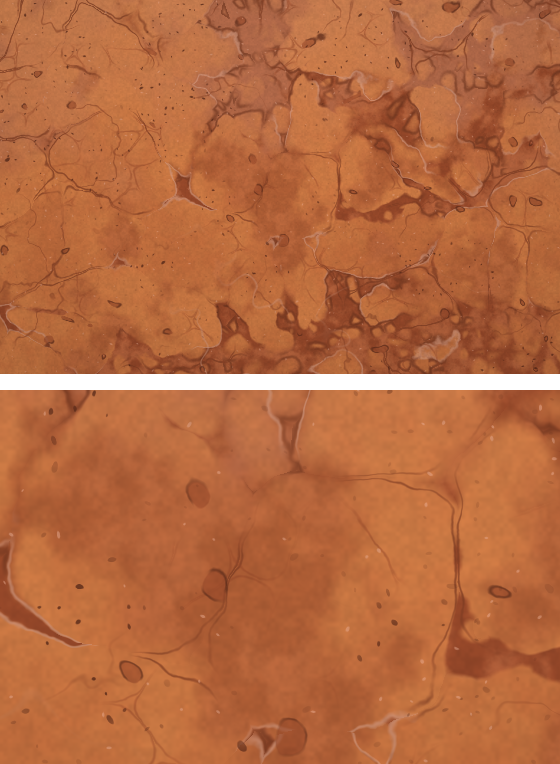
Top: the whole. Bottom: its middle third, enlarged.
Reproduce this texture procedurally as a WebGL 2 fragment shader.

```glsl
#version 300 es
precision highp float;
// Red nodular marble: ragged orange nodules and pebbles in a rust matrix, with creases, veins and specks.

uniform vec2 u_resolution;
out vec4 outColor;

const vec3 ORANGE = vec3(0.785, 0.470, 0.262);
const vec3 AMBER  = vec3(0.715, 0.400, 0.222);
const vec3 PINK   = vec3(0.785, 0.505, 0.340);
const vec3 CLAY   = vec3(0.665, 0.360, 0.220);
const vec3 ROSE   = vec3(0.670, 0.395, 0.275);
const vec3 RUST   = vec3(0.565, 0.270, 0.155);
const vec3 UMBER  = vec3(0.310, 0.140, 0.085);
const vec3 MAUVE  = vec3(0.790, 0.580, 0.490);
const float NODULE_SCALE = 4.8;   // cells per canvas height
const float PEBBLE_SCALE = 12.0;
const float GRAVEL_SCALE = 30.0;
const float CORNER_ROUNDING = 18.0;
const float WARP = 0.20;
const float RAGGEDNESS = 0.040;
const float GRAIN = 0.17;

vec2 hash2(vec2 p) {
  vec3 q = fract(p.xyx * vec3(0.1031, 0.1030, 0.0973));
  q += dot(q, q.yzx + 33.33);
  return fract((q.xx + q.yz) * q.zy);
}

float noise(vec2 p) {
  vec2 i = floor(p), f = fract(p);
  f = f * f * (3.0 - 2.0 * f);
  return mix(mix(hash2(i).x, hash2(i + vec2(1, 0)).x, f.x),
             mix(hash2(i + vec2(0, 1)).x, hash2(i + vec2(1, 1)).x, f.x), f.y);
}

float fbm(vec2 p) {
  float sum = 0.0, amp = 0.52;
  for (int i = 0; i < 5; i++) {
    sum += amp * noise(p);
    p = mat2(1.6, 1.2, -1.2, 1.6) * p + 17.3;
    amp *= 0.5;
  }
  return sum;
}

// Voronoi cell: x = rounded distance to the border in canvas units, y = cell random value
vec2 cell(vec2 p, float scale) {
  p = p * scale + 40.0;
  vec2 home = floor(p), nearId = home, nearest = vec2(0);
  float best = 9.0;
  for (int k = 0; k < 9; k++) {
    vec2 id = home + vec2(k % 3 - 1, k / 3 - 1);
    vec2 r = id + hash2(id) - p;
    if (dot(r, r) < best) { best = dot(r, r); nearest = r; nearId = id; }
  }
  float sum = 0.0;
  for (int k = 0; k < 25; k++) {
    vec2 id = nearId + vec2(k % 5 - 2, k / 5 - 2);
    if (id == nearId) continue;
    vec2 r = id + hash2(id) - p;
    sum += exp2(-CORNER_ROUNDING * dot(0.5 * (r + nearest), normalize(r - nearest)));
  }
  return vec2(-log2(sum) / CORNER_ROUNDING / scale, hash2(nearId + 71.0).x);
}

// Scattered ellipses: signed distance in canvas units, positive inside
float spots(vec2 p, float scale, float density, float stretch) {
  p *= scale;
  vec2 id = floor(p), rnd = hash2(id + scale), pick = hash2(id + 9.0 + scale);
  vec2 q = fract(p) - 0.5 - (rnd - 0.5) * 0.4;
  float a = 6.283 * pick.y;
  q = mat2(cos(a), -sin(a), sin(a), cos(a)) * q;
  float d = mix(0.09, 0.25, rnd.x * rnd.y) - length(q * vec2(1.0, stretch));
  return (pick.x < density ? d : -1.0) / scale;
}

float line(float d, float width) { return 1.0 - smoothstep(0.0, width, abs(d)); }

void main() {
  float px = 1.0 / u_resolution.y;
  vec2 p = gl_FragCoord.xy * px;
  vec2 uv = gl_FragCoord.xy / u_resolution;
  vec2 fine = p + 0.012 * (vec2(fbm(p * 28.0), fbm(p * 28.0 + 53.0)) - 0.5);
  vec2 w = fine + WARP * (vec2(fbm(p * 3.4), fbm(p * 3.4 + 31.0)) - 0.5);
  float cloud = fbm(p * 6.0 + 13.0), mottle = fbm(p * 36.0);

  // Nodules, pebbles and gravel as one signed field
  float spread = smoothstep(0.34, 0.64, fbm(p * 3.1 + 7.0));
  vec2 nodule = cell(w, NODULE_SCALE);
  vec2 pebble = cell(fine + 0.3 * (w - fine) + 3.7, PEBBLE_SCALE);
  vec2 gravel = cell(fine + 8.1, GRAVEL_SCALE);
  float rough = RAGGEDNESS * (fbm(p * 13.0 + 77.0) - 0.5);
  float big = nodule.x + rough - mix(-0.014, 0.046, spread);
  float mid = pebble.x + 0.3 * rough - 0.006 - 0.014 * fract(pebble.y * 7.0) - step(pebble.y, 0.45);
  float tiny = gravel.x - 0.003 - 0.006 * fract(gravel.y * 7.0) - step(gravel.y, 0.64);
  float stone = max(big, max(mid, tiny));

  // Body and matrix colours
  float lift = smoothstep(0.40, 1.05, uv.y + 0.7 * (cloud - 0.5));
  float tone = big > 0.0 ? nodule.y : (mid > 0.0 ? pebble.y : gravel.y);
  float shade = 0.45 * tone + 1.5 * cloud + 0.9 * mottle - 0.98;
  vec3 body = mix(ORANGE, AMBER, smoothstep(0.0, 0.9, shade));
  body = mix(body, PINK, 0.62 * lift);
  vec3 ground = mix(CLAY, ROSE, smoothstep(0.25, 0.8, lift + 0.4 * (mottle - 0.5)));
  float depth = 0.5 * cloud + 0.5 * mottle + 0.2 * (lift - 0.4);
  vec3 matrix = mix(RUST, ground, smoothstep(0.32, 0.54, depth));
  float softness = mix(0.003, 0.020, smoothstep(0.4, 0.7, noise(p * 8.0 + 5.0))) + px;
  float cover = smoothstep(-0.4 * softness, softness, stone);
  float stain = smoothstep(0.52, 0.72, fbm(p * 9.0 + 37.0));
  vec3 color = mix(matrix, body, cover * (0.96 - 0.55 * stain));

  // Broken dark rims, pale mineral edges and creases
  float patchy = smoothstep(0.4, 0.7, noise(p * 13.0 + 23.0));
  color = mix(color, RUST * 0.75, 0.65 * patchy * line(stone + 0.002, 0.004 + px));
  float pale = smoothstep(0.48, 0.75, noise(p * 9.0 + 61.0));
  color = mix(color, MAUVE, 0.6 * pale * line(big - 0.002, 0.002 + px));
  float broken = smoothstep(0.42, 0.65, fbm(p * 8.0 + 3.0));
  color = mix(color, RUST * 0.85, 0.75 * broken * line(nodule.x, 0.001 + px));
  color = mix(color, RUST, 0.5 * patchy * broken * line(pebble.x, 0.001 + px));

  // Hairline cracks and pale veins
  float crack = line(fbm(p * 5.0 + 90.0) - 0.5, 0.006 + 3.0 * px);
  color = mix(color, RUST * 0.9, 0.5 * crack * smoothstep(0.45, 0.7, noise(p * 7.0)));
  float vein = line(fbm(p * 2.1 + 44.0) - 0.47, 0.003 + px);
  color = mix(color, MAUVE, 0.45 * vein * smoothstep(0.55, 0.8, noise(p * 4.0 + 19.0)));

  // Ringed fossils, clustered dark specks and light flecks
  float fossil = spots(w, 13.0, 0.16, 1.4);
  color = mix(color, RUST, 0.6 * smoothstep(-px, 0.002, fossil));
  color = mix(color, UMBER, 0.6 * line(fossil, 0.002 + px) * smoothstep(0.3, 0.6, noise(p * 50.0)));
  float cluster = smoothstep(0.42, 0.68, noise(p * 7.0 + 83.0));
  float speck = max(spots(fine, 36.0, 0.10, 1.7), spots(fine + 2.3, 64.0, 0.13, 1.5));
  color = mix(color, UMBER, (0.15 + 0.6 * cluster) * smoothstep(-px, px, speck));
  color = mix(color, MAUVE * 1.1, 0.5 * smoothstep(-px, px, spots(fine + 5.9, 70.0, 0.06, 1.6)));

  // Fine grain and uneven light
  float grain = 0.45 * (mottle - 0.5) + 0.3 * (noise(p * 120.0) - 0.5) + 0.35 * (noise(p * 260.0) - 0.5);
  vec2 fromCenter = uv - vec2(0.5, 0.6);
  float light = 1.03 - 0.20 * dot(fromCenter, fromCenter);
  outColor = vec4(color * light * (1.0 + GRAIN * grain), 1.0);
}
```
